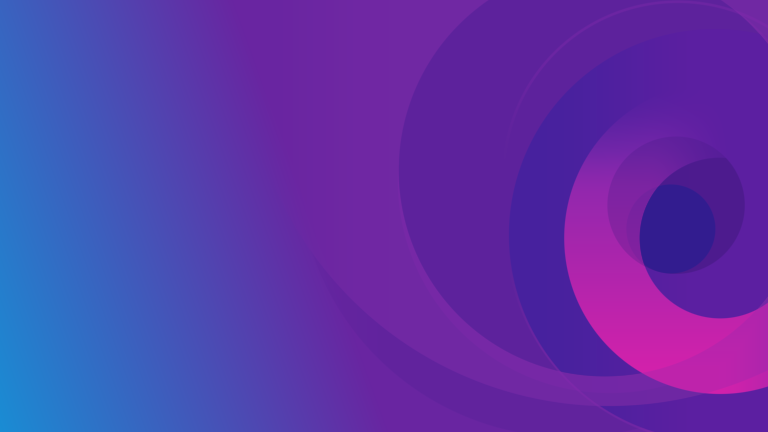
Write a Shadertoy shader that draws this background.

```glsl
const vec3 AZURE   = vec3(0.10, 0.55, 0.83);
const vec3 PURPLE  = vec3(0.41, 0.145, 0.63);
const vec3 ORCHID  = vec3(0.44, 0.155, 0.64);
const vec3 PLUM    = vec3(0.365, 0.135, 0.61);
const vec3 GRAPE   = vec3(0.36, 0.12, 0.63);
const vec3 INDIGO  = vec3(0.28, 0.13, 0.62);
const vec3 VIOLET  = vec3(0.52, 0.16, 0.68);
const vec3 MAGENTA = vec3(0.82, 0.13, 0.67);
const vec3 SHADOW  = vec3(0.27, 0.10, 0.52);
const vec3 NAVY    = vec3(0.17, 0.11, 0.56);

// Coverage of a filled circle with a soft edge
float disc(vec2 p, vec2 center, float radius, float soft) {
    return 1.0 - smoothstep(-soft, soft, length(p - center) - radius);
}

// Part of one coverage that lies outside another
float outside(float shape, float hole) {
    return shape * (1.0 - hole);
}

// Thin circular line
float arcLine(vec2 p, vec2 center, float radius, float width, float soft) {
    float d = abs(length(p - center) - radius) - width;
    return 1.0 - smoothstep(-soft, soft, d);
}

// Slanted blue to purple sweep
vec3 backdrop(vec2 p) {
    float sweep = clamp((p.x + 0.36 * p.y) / 0.9, 0.0, 1.0);
    return mix(AZURE, PURPLE, sweep);
}

// Bright at the foot, paler toward the top and the right
vec3 ringColor(vec2 p) {
    float rise = clamp((p.y - 0.15) / 0.5, 0.0, 1.0);
    float side = 0.6 * smoothstep(1.65, 1.9, p.x);
    return mix(MAGENTA, VIOLET, max(rise, side));
}

float ringFade(vec2 p) {
    float top = 1.0 - smoothstep(0.55, 0.80, p.y);
    float corner = smoothstep(1.5, 1.7, p.x) * smoothstep(0.45, 0.6, p.y);
    return top * (1.0 - corner);
}

void mainImage(out vec4 fragColor, in vec2 fragCoord) {
    vec2 p = fragCoord / iResolution.y;
    float soft = 0.8 / iResolution.y;

    // Broad overlapping circles
    float wide  = disc(p, vec2(1.412, 0.907), 0.847, soft);
    float lower = disc(p, vec2(1.319, 0.618), 0.630, soft);
    float inner = disc(p, vec2(1.400, 0.606), 0.477, soft);
    float rim   = disc(p, vec2(1.412, 0.581), 0.491, soft);

    vec3 color = backdrop(p);
    float reveal = smoothstep(0.58, 0.92, p.x);
    color = mix(color, PLUM, 0.65 * reveal * outside(lower, wide));
    color = mix(color, ORCHID, reveal * wide);
    color = mix(color, VIOLET, 0.3 * outside(rim, inner));
    color = mix(color, PLUM, inner);

    // Indigo circle, hidden beneath the pale band
    float deep = disc(p, vec2(1.655, 0.456), 0.477, soft);
    float halo = disc(p, vec2(1.662, 0.463), 0.491, soft);
    float band = outside(wide, inner);
    vec3 deepColor = mix(INDIGO, GRAPE, smoothstep(1.25, 1.65, p.x));
    color = mix(color, deepColor, deep * (1.0 - 0.9 * band));
    float haloFade = 1.0 - smoothstep(0.15, 0.4, p.y);
    color = mix(color, VIOLET, 0.4 * haloFade * outside(halo, deep));

    // Faint upper arc
    float arc = arcLine(p, vec2(1.569, 0.593), 0.403, 0.003, soft);
    color = mix(color, VIOLET, 0.35 * arc * smoothstep(0.6, 0.9, p.y));

    // Glowing ring
    vec2 ringCenter = vec2(1.667, 0.449);
    float hole = disc(p, ringCenter, 0.186, soft);
    float ring = outside(disc(p, ringCenter, 0.361, soft), hole);
    vec3 glow = mix(ringColor(p), VIOLET, 0.25 * band);
    color = mix(color, glow, ring * ringFade(p));

    // Dark circles at the core
    float shade = disc(p, vec2(1.565, 0.525), 0.159, soft);
    float core  = disc(p, vec2(1.553, 0.470), 0.103, soft);
    color = mix(color, SHADOW, shade * mix(0.28, 0.65, hole));
    color = mix(color, NAVY, core * mix(0.12, 0.8, hole));

    fragColor = vec4(color, 1.0);
}
```
